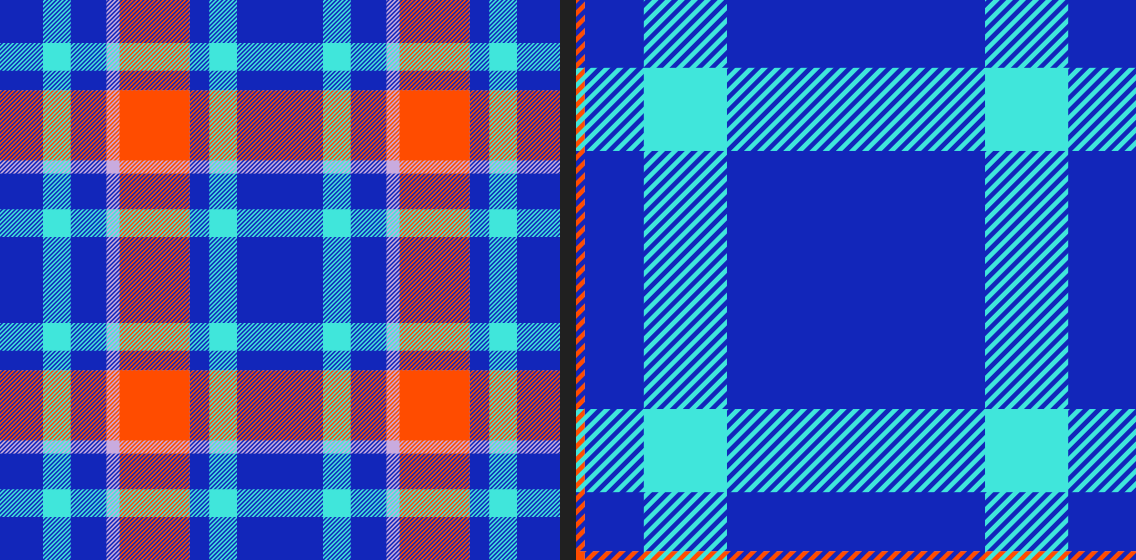
Left: the whole. Right: its middle third, enlarged.
Give the GLSL for this pattern, as a WebGL 1 fragment shader.

```glsl
precision highp float;
// A woven tartan: one sett of coloured bands is used for both warp and weft.
// A diagonal twill decides which of the two threads lies on top, so bands
// look solid where equal colours cross and finely striped elsewhere.

uniform vec2 u_resolution;

const float REPEATS = 2.0;        // setts across and down the canvas
const float TWILL_LINES = 64.0;   // diagonal ribs per sett
const float TWILL_PHASE = 0.125;  // shift of the ribs, in rib periods

// Band positions and half widths, as fractions of one sett
const float CYAN_OFFSET = 0.2969; // both cyan bands mirror about the middle
const float CYAN_HALF = 0.0495;
const float ORANGE_CENTER = 0.552;
const float ORANGE_HALF = 0.125;
const float LILAC_WIDTH = 0.0469; // edging on the low side of the orange

const vec3 BLUE = vec3(0.07, 0.15, 0.73);
const vec3 CYAN = vec3(0.25, 0.90, 0.86);
const vec3 ORANGE = vec3(1.0, 0.30, 0.0);
const vec3 LILAC = vec3(0.79, 0.67, 0.87);

// Coverage of a band, with an edge one pixel wide
float band(float distanceToCenter, float halfWidth, float pixel) {
  return clamp((halfWidth - abs(distanceToCenter)) / pixel + 0.5, 0.0, 1.0);
}

// Thread colour at position t (0..1) along the sett
vec3 threadColor(float t, float pixel) {
  float fromOrange = t - ORANGE_CENTER;
  vec3 color = mix(BLUE, CYAN, band(abs(t - 0.5) - CYAN_OFFSET, CYAN_HALF, pixel));
  // The lilac runs under the orange, so no blue shows between them
  float lilac = band(fromOrange + 0.5 * LILAC_WIDTH,
                     ORANGE_HALF + 0.5 * LILAC_WIDTH, pixel);
  color = mix(color, LILAC, lilac);
  return mix(color, ORANGE, band(fromOrange, ORANGE_HALF, pixel));
}

// Share of warp on top: ribs rise to the right and fade evenly when too fine
float twill(vec2 sett, vec2 pixel) {
  float rib = fract((sett.x - sett.y) * TWILL_LINES + TWILL_PHASE);
  return band(rib - 0.5, 0.25, TWILL_LINES * length(pixel));
}

void main() {
  vec2 sett = gl_FragCoord.xy / u_resolution * REPEATS;
  vec2 pixel = REPEATS / u_resolution;
  vec2 cell = fract(sett);

  vec3 warp = threadColor(cell.x, pixel.x);
  vec3 weft = threadColor(cell.y, pixel.y);
  gl_FragColor = vec4(mix(weft, warp, twill(cell, pixel)), 1.0);
}
```
